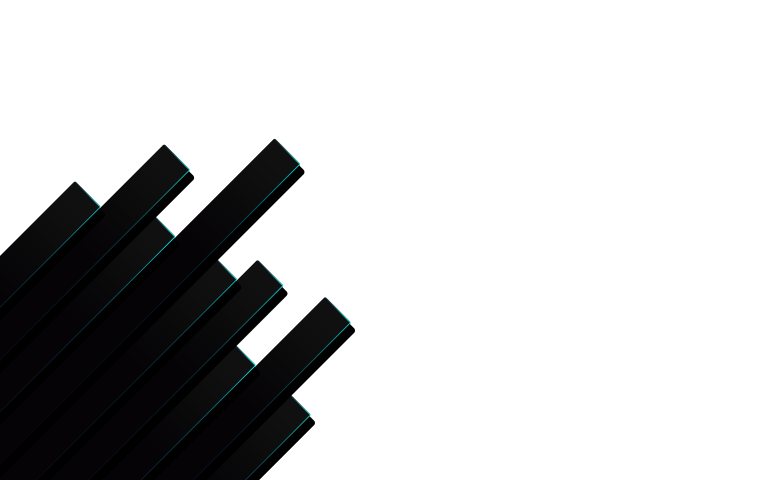
Reproduce this background procedurally as a WebGL 1 fragment shader.

```glsl
precision highp float;
// Dark diagonal bars with cyan-lit edges rising from the lower left over white.

uniform vec2 u_resolution;

// Layout, in canvas heights, along axes turned by 45 degrees
const float FIRST_EDGE = 0.377;   // upper edge of the first bar
const float PITCH = 0.077;        // bar width and spacing
const float SIDE = 0.019;         // thickness of the dark side face
const float SIDE_INSET = 0.004;   // how far the side stops short of the tip
const float FACE_RADIUS = 0.004;
const float SIDE_RADIUS = 0.007;
const float LINE_HALF = 0.0011;
const float FACE_FADE = 0.32;
const float GLOW_FADE = 6.0;

// Tip position of each bar, three bars per column
const mat3 TIPS = mat3(-0.156, 0.030, -0.090,
                        0.201, -0.062, -0.003,
                       -0.161, 0.042, -0.153);

const vec3 PAPER = vec3(1.0);
const vec3 SIDE_COLOR = vec3(0.0, 0.0, 0.004);
const vec3 FACE_TIP = vec3(0.060, 0.064, 0.060);
const vec3 FACE_DEEP = vec3(0.018, 0.010, 0.022);
const vec3 CYAN = vec3(0.03, 0.88, 0.88);
const vec3 DEEP_BLUE = vec3(0.04, 0.20, 0.32);

// Signed distance to an endless bar with a rounded tip
float barDistance(vec2 p, float tip, float lo, float hi, float radius) {
  float across = abs(p.y - 0.5 * (lo + hi)) - 0.5 * (hi - lo);
  vec2 q = vec2(p.x - tip, across) + radius;
  return length(max(q, 0.0)) + min(max(q.x, q.y), 0.0) - radius;
}

float coverage(float dist, float pixel) {
  return clamp(0.5 - dist / pixel, 0.0, 1.0);
}

// Lays one bar over the colour below it
vec3 paintBar(vec3 below, vec2 p, float tip, float lo, float pixel) {
  float hi = lo + PITCH;
  float depth = max(tip - p.x, 0.0);
  float fromCorner = clamp((hi - p.y) / PITCH, 0.0, 1.0);

  // Side face
  float side = barDistance(p, tip - SIDE_INSET, lo + 0.5 * PITCH, hi + SIDE, SIDE_RADIUS);
  vec3 color = mix(below, SIDE_COLOR, coverage(side, pixel));

  // Top face, darkening away from the tip
  float face = barDistance(p, tip, lo, hi, FACE_RADIUS);
  vec3 faceColor = mix(FACE_TIP, FACE_DEEP, smoothstep(0.0, FACE_FADE, depth));

  // Lit long edge and tip edge, brightest where they meet
  float edgeLine = coverage(abs(p.y - hi + LINE_HALF) - LINE_HALF, pixel);
  float tipLine = coverage(abs(p.x - tip + LINE_HALF) - LINE_HALF, pixel);
  float edgeGlow = exp(-GLOW_FADE * depth);
  float tipGlow = 1.0 - smoothstep(0.1, 1.0, fromCorner);
  vec3 edgeColor = mix(DEEP_BLUE, CYAN, edgeGlow);
  vec3 tipColor = mix(DEEP_BLUE, CYAN, tipGlow);
  faceColor = mix(faceColor, edgeColor, edgeLine * sqrt(edgeGlow));
  faceColor = mix(faceColor, tipColor, tipLine * mix(0.5, 0.9, tipGlow));

  return mix(color, faceColor, coverage(face, pixel));
}

void main() {
  float pixel = 1.0 / u_resolution.y;
  vec2 uv = gl_FragCoord.xy * pixel;
  float down = 1.0 - uv.y;
  vec2 p = vec2(uv.x - down, uv.x + down) * 0.70711;   // along, across

  // Lower bars first, so each side face overlaps its neighbour
  vec3 color = PAPER;
  for (int group = 2; group >= 0; group--) {
    for (int k = 2; k >= 0; k--) {
      float lo = FIRST_EDGE + PITCH * float(group * 3 + k);
      color = paintBar(color, p, TIPS[group][k], lo, pixel);
    }
  }
  gl_FragColor = vec4(color, 1.0);
}
```
